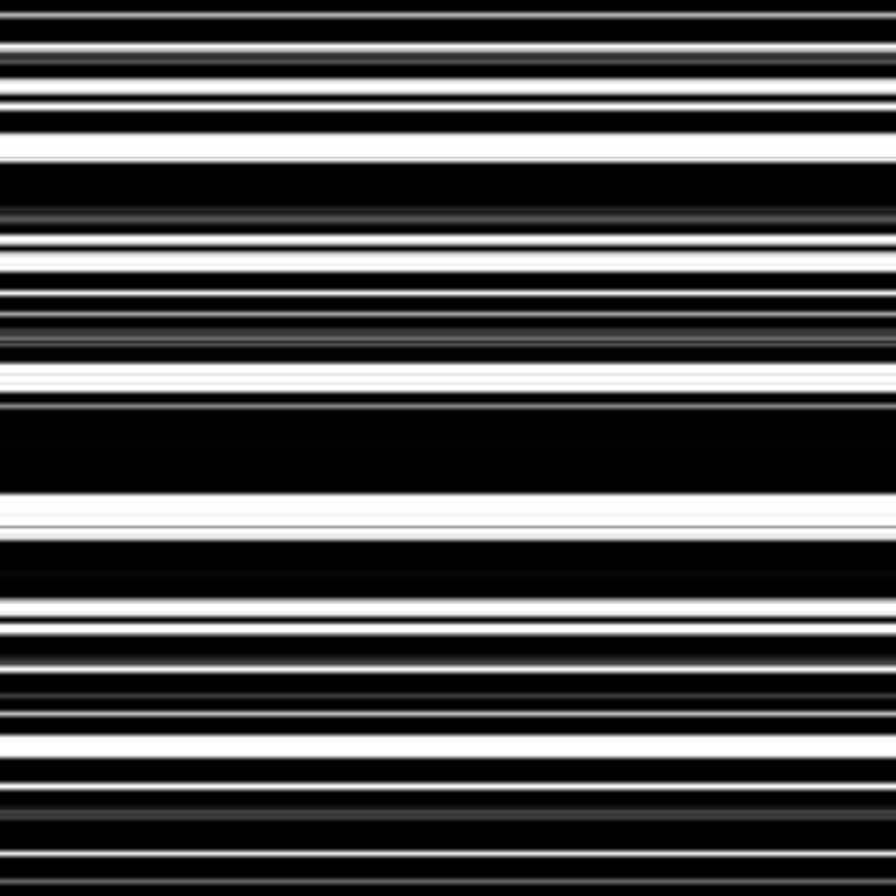
A WebGL 2 fragment shader for this pattern:

```glsl
#version 300 es
precision highp float;
// Irregular horizontal bands: soft white bars and thin grey lines on black.
// Each jittered cell along y holds one bar; a shuffled rank sets its width and
// tone. Some bars carry a dim rippled shelf, and wide bars show faint grooves.

#define BANDS 29         // prime, so that cubing modulo it shuffles the ranks
#define FIRST_BAND 16    // where the shuffled sequence starts
#define JITTER 0.8       // shift of a bar, in cells
#define THIN 0.0048      // narrowest bar
#define WIDE 0.042       // widest bar
#define SOFT 0.0042      // half the width of a blurred edge
#define SHELF_STEP 5     // every n-th bar has a shelf
#define SHELF_WIDTH 0.012
#define SHELF_RIPPLE 0.35
#define GROOVE_DEPTH 0.2
#define GROOVE_FREQ 520.0

uniform vec2 u_resolution;
out vec4 fragColor;

const vec3 BLACK = vec3(0.005);
const vec3 WHITE = vec3(1.0);

float hash(float n) {
    return fract(sin(n * 91.345 + 4.7) * 437.585);
}

// Soft-edged bar of the given full width
float bar(float y, float center, float width, float soft) {
    float halfWidth = 0.5 * width;
    return 1.0 - smoothstep(halfWidth - soft, halfWidth + soft, abs(y - center));
}

// Even but shuffled value from 0 to 1 for each band
float shuffledRank(int i) {
    int k = i + FIRST_BAND;
    return float((k * k * k) % BANDS) / float(BANDS);
}

// Brightest of all bars and shelves at height y
float bands(float y, float soft) {
    float light = 0.0;
    float ripple = 1.0 + SHELF_RIPPLE * sin(y * GROOVE_FREQ * 0.9);
    for (int i = 0; i < BANDS; i++) {
        float id = float(i);
        float rank = shuffledRank(i);
        float center = (id + 0.5 + JITTER * (hash(id) - 0.5)) / float(BANDS);
        float width = mix(THIN, WIDE, pow(rank, 4.0));
        float tone = smoothstep(0.02, 0.46, rank);
        light = max(light, tone * bar(y, center, width, soft));

        // Dim shelf along one side of the bar
        if (i % SHELF_STEP == 2) {
            float side = hash(id + 50.0) < 0.5 ? -1.0 : 1.0;
            float shelfWidth = SHELF_WIDTH * mix(0.6, 1.4, hash(id + 80.0));
            float shelfCenter = center + side * 0.5 * (width + shelfWidth);
            float shelfTone = ripple * mix(0.15, 0.36, hash(id + 110.0));
            light = max(light, shelfTone * bar(y, shelfCenter, shelfWidth, soft));
        }
    }
    return light;
}

// Faint dark lines from layered sines, strong in some regions only
float grooves(float y) {
    float lines = 0.6 * sin(y * GROOVE_FREQ) + 0.4 * sin(y * GROOVE_FREQ * 0.63 + 1.0);
    float region = 0.5 + 0.5 * sin(y * 19.0 + 2.0);
    return GROOVE_DEPTH * region * smoothstep(-0.1, 0.9, lines);
}

void main() {
    float y = gl_FragCoord.y / u_resolution.y;
    float soft = max(SOFT, 0.75 / u_resolution.y);
    float light = bands(y, soft) * (1.0 - grooves(y));
    fragColor = vec4(mix(BLACK, WHITE, light), 1.0);
}
```
